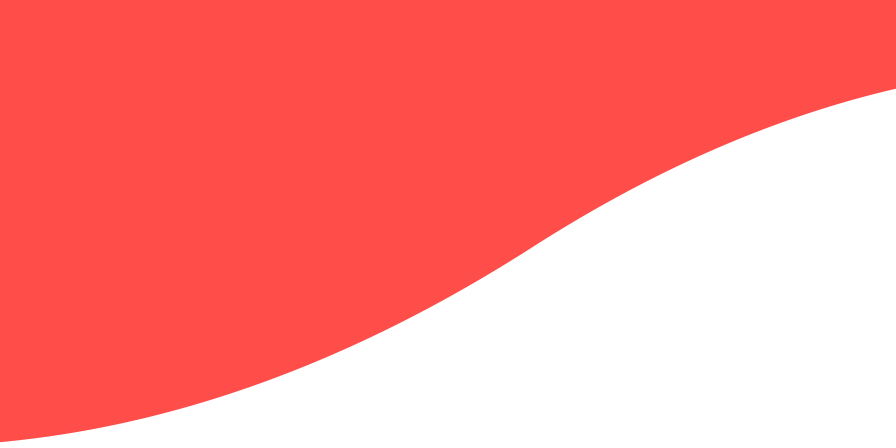
This background is drawn by a WebGL 2 fragment shader. Its source:

```glsl
#version 300 es
precision highp float;
// Coral field above a white hill whose edge is a smooth S-shaped curve.

uniform vec2 u_resolution;
out vec4 fragColor;

const vec3 CORAL = vec3(1.0, 0.302, 0.29);
const vec3 WHITE = vec3(1.0);

// Edge anchors, as fractions of the canvas width and height.
const vec2 EDGE_START = vec2(0.0, 0.013);
const vec2 EDGE_BEND = vec2(0.594, 0.448);
const vec2 EDGE_END = vec2(1.0, 0.802);
const float BEND_SLOPE = 1.28;

// Curvature of the parabola that leaves the bend and reaches an anchor.
float curvatureTo(vec2 anchor) {
    vec2 span = anchor - EDGE_BEND;
    return (span.y - BEND_SLOPE * span.x) / (span.x * span.x);
}

// Edge height (x) and slope (y): two parabolas sharing a tangent at the bend.
vec2 hillEdge(float x) {
    float offset = x - EDGE_BEND.x;
    float curvature = curvatureTo(offset < 0.0 ? EDGE_START : EDGE_END);
    float height = EDGE_BEND.y + offset * (BEND_SLOPE + curvature * offset);
    return vec2(height, BEND_SLOPE + 2.0 * curvature * offset);
}

void main() {
    vec2 uv = gl_FragCoord.xy / u_resolution;
    vec2 edge = hillEdge(uv.x);

    // Distance to the edge in canvas heights, corrected for its slope.
    float aspect = u_resolution.x / u_resolution.y;
    float edgeDistance = (uv.y - edge.x) / length(vec2(1.0, edge.y / aspect));

    // Blend across one pixel for a smooth edge.
    float coverage = clamp(0.5 + edgeDistance * u_resolution.y, 0.0, 1.0);
    fragColor = vec4(mix(WHITE, CORAL, coverage), 1.0);
}
```
